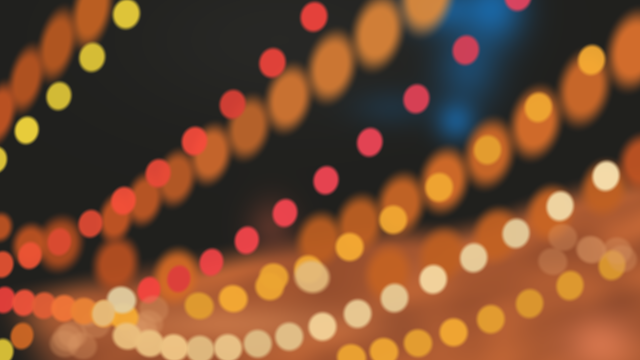
Give the GLSL for this background, as a Shadertoy shader.

```glsl
const float BULB = 0.2, LANTERN = 0.38; // rim softness

float hash(vec2 p) {
    return fract(sin(dot(p, vec2(127.1, 311.7))) * 43758.5);
}

float noise(vec2 p) {
    vec2 i = floor(p), f = fract(p);
    f = f * f * (3.0 - 2.0 * f);
    return mix(mix(hash(i), hash(i + vec2(1, 0)), f.x),
               mix(hash(i + vec2(0, 1)), hash(i + 1.0), f.x), f.y);
}

float glow(vec2 p, vec2 center, vec2 size) {
    vec2 d = (p - center) / size;
    return exp(-dot(d, d));
}

// Ellipse leaning to the right, with a defocused rim
float blob(vec2 d, vec2 size, float soft) {
    vec2 q = vec2(d.x * 0.97 - d.y * 0.24, d.x * 0.24 + d.y * 0.97);
    return 1.0 - smoothstep(1.0 - soft, 1.0 + soft, length(q / size));
}

// Sagging string of n blobs; size and colour change from first to last
void strand(inout vec3 col, vec2 p, int n, vec2 start, vec2 pace, vec2 bend,
            vec2 sizeA, vec2 sizeB, vec3 colA, vec3 colB, float soft) {
    for (int i = 0; i < n; i++) {
        float k = float(i), t = k / max(float(n - 1), 1.0);
        vec2 d = p - start - pace * k - bend * k * k;
        vec3 tint = mix(colA, colB, t) * (0.92 + 0.14 * hash(start + k));
        col = mix(col, tint, 0.93 * blob(d, mix(sizeA, sizeB, t), soft));
    }
}

void mainImage(out vec4 fragColor, in vec2 fragCoord) {
    vec2 p = fragCoord / iResolution.xy * vec2(16, 9);
    vec2 none = vec2(0), small = vec2(0.28, 0.33), large = vec2(0.33, 0.37);
    vec2 wide = vec2(0.36, 0.33), tall = vec2(0.57, 0.88), stout = vec2(0.5, 0.62);
    vec3 orange = vec3(0.80, 0.40, 0.14);
    vec3 rust = vec3(0.74, 0.32, 0.13);
    vec3 red = vec3(0.91, 0.25, 0.23);
    vec3 coral = vec3(0.92, 0.33, 0.20);
    vec3 pink = vec3(0.92, 0.27, 0.38);
    vec3 yellow = vec3(0.93, 0.82, 0.23);
    vec3 amber = vec3(0.92, 0.64, 0.19);
    vec3 cream = vec3(0.95, 0.87, 0.68);
    vec3 sand = vec3(0.93, 0.76, 0.50);

    // Night and blue haze
    vec3 col = vec3(0.125, 0.125, 0.115) + 0.03 * glow(p, vec2(7, 8), vec2(4, 2));
    float haze = 0.8 * glow(p, vec2(12.4, 8.8), vec2(0.75, 0.9))
               + 0.7 * glow(p, vec2(11.0, 8.8), vec2(0.9, 0.6))
               + 0.5 * glow(p, vec2(11.7, 7.3), vec2(0.8, 1.0))
               + 0.65 * glow(p, vec2(11.4, 5.95), vec2(0.5))
               + 0.2 * glow(p, vec2(9.8, 6.3), vec2(1.0, 0.5));
    col = mix(col, vec3(0.10, 0.42, 0.68), min(haze, 0.9));

    // Warm crowd of lights along the ground
    float top = 1.5 + 0.19 * p.x - 0.45 * exp(-pow((p.x - 11.6) / 1.8, 2.0));
    float ground = 1.0 - smoothstep(top - 0.5, top + 0.4, p.y);
    ground *= smoothstep(0.3, 2.2, p.x + 0.5 * p.y);
    float streak = noise(vec2(p.x * 0.5, (p.y - p.x * 0.28) * 1.7 + 7.0));
    float patches = noise(p * 1.1 + 3.0);
    vec3 warm = mix(vec3(0.46, 0.23, 0.15), vec3(0.82, 0.43, 0.22),
                    0.25 + 0.45 * streak + 0.3 * patches);
    col = mix(col, warm, ground * 0.95);
    col = mix(col, vec3(0.87, 0.48, 0.32), 0.8 * glow(p, vec2(15.0, 0.4), vec2(0.9, 0.7)));
    col = mix(col, vec3(0.84, 0.52, 0.32), 0.6 * glow(p, vec2(6.0, 0.9), vec2(3.0, 0.5)));
    col = mix(col, vec3(0.55, 0.27, 0.20), 0.5 * glow(p, vec2(6.8, 3.3), vec2(0.6, 0.7)));

    // Orange lanterns
    strand(col, p, 4, vec2(2.3, 8.75), vec2(-0.92, -0.86), vec2(0.05, 0),
           vec2(0.42, 0.88), vec2(0.34, 0.7), orange, rust, LANTERN);
    strand(col, p, 9, vec2(10.67, 9.12), vec2(-1.26, -0.96), vec2(0.036, 0.033),
           tall, vec2(0.37, 0.55), vec3(0.87, 0.54, 0.23), rust, LANTERN);
    strand(col, p, 8, vec2(15.85, 7.75), vec2(-1.27, -1.0), vec2(0.021, 0.046),
           tall, stout, vec3(0.84, 0.43, 0.17), orange, LANTERN);
    strand(col, p, 5, vec2(15.1, 4.3), vec2(-1.35, -0.65), vec2(0, 0.03),
           stout, stout, orange, orange, LANTERN);
    strand(col, p, 2, vec2(2.9, 2.4), vec2(1.5, -0.3), none, stout, stout, rust, orange, LANTERN);
    strand(col, p, 3, vec2(1.5, 2.9), vec2(-0.75, -0.25), vec2(0, 0.23),
           stout, small, rust, rust, LANTERN);
    strand(col, p, 1, vec2(16.05, 4.95), none, none, stout, stout, rust, rust, LANTERN);

    // Yellow, coral and pink bulbs
    strand(col, p, 5, vec2(3.16, 8.65), vec2(-0.87, -1.14), vec2(0.013, 0.057),
           large, small, yellow, yellow, BULB);
    strand(col, p, 10, vec2(7.85, 8.58), vec2(-1.06, -1.21), vec2(0.0215, 0.058),
           large, small, red, coral, BULB);
    strand(col, p, 10, vec2(12.95, 9.1), vec2(-1.34, -1.42), vec2(0.035, 0.067),
           large, small, pink, red, BULB);

    // Amber strings
    strand(col, p, 10, vec2(14.79, 7.5), vec2(-1.36, -1.25), vec2(0.03, 0.063),
           large, wide, amber, amber, BULB);
    strand(col, p, 8, vec2(15.3, 2.37), vec2(-1.07, -0.54), vec2(0.02, 0.03),
           large, wide, amber, amber, BULB);

    // Pale overlapping discs, right and lower left
    for (int i = 0; i < 18; i++) {
        float k = float(i);
        vec2 jitter = vec2(hash(vec2(k, 2)), hash(vec2(k, 9)));
        vec2 spot = i < 6 ? vec2(13.6, 2.4) + jitter * vec2(2.0, 1.2)
                          : vec2(1.3, 0.2) + jitter * vec2(2.6, 1.1);
        col = mix(col, vec3(0.86, 0.60, 0.40), 0.36 * blob(p - spot, wide, BULB));
    }

    // Loose bulbs in the centre and at the left, then the cream string
    strand(col, p, 2, vec2(7.8, 2.08), vec2(-0.95, 0), none, wide * 1.2, wide, sand, amber, BULB);
    strand(col, p, 7, vec2(0.1, 1.5), vec2(0.5, -0.07), none, small, wide, red, amber, BULB);
    strand(col, p, 2, vec2(0.55, 0.6), vec2(-0.5, -0.4), none, small, small, orange, yellow, BULB);
    strand(col, p, 15, vec2(15.15, 4.6), vec2(-1.17, -0.79), vec2(0.0225, 0.036),
           large, wide, cream, sand, BULB);
    strand(col, p, 2, vec2(3.04, 1.5), vec2(-0.45, -0.33), none, wide, small, cream, sand, BULB);

    fragColor = vec4(col, 1.0);
}
```
